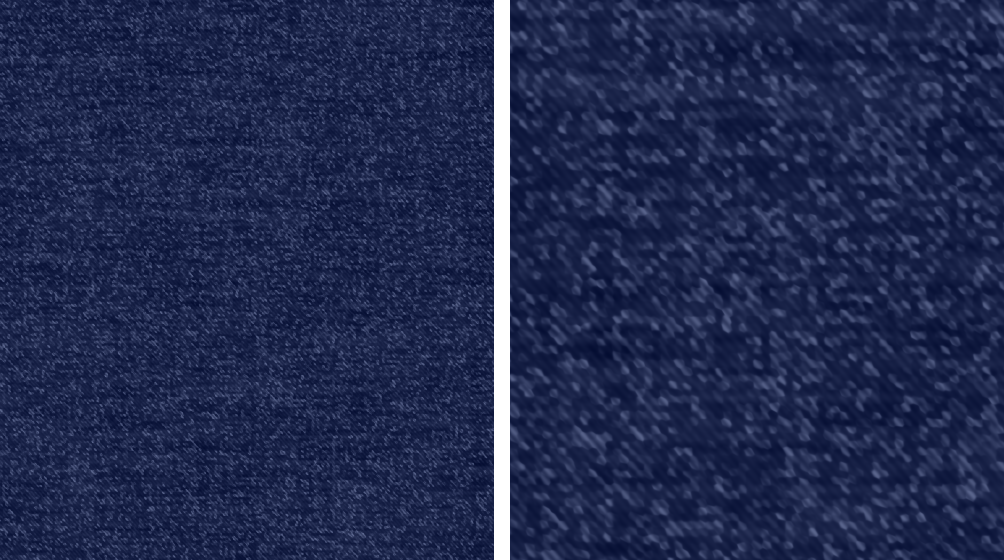
Left: the whole. Right: its middle third, enlarged.
Write a Shadertoy shader that draws this texture.

```glsl
const vec3 INDIGO = vec3(0.119, 0.157, 0.303);       // average dyed colour
const vec3 FADE_TINT = vec3(0.98, 1.0, 1.03);        // direction from dark to worn yarn
const vec2 STITCHES = vec2(214.0, 230.0);            // stitches per canvas height
const vec2 TWILL_RIBS = vec2(150.0, 132.0);          // ribs across and up the canvas
const float STITCH_LEAN = 0.6;                       // stretch of a stitch along the rib
const float JITTER = 0.55;
const float STITCH_SHARPNESS = 7.0;
const float STITCH_CONTRAST = 0.205;
const float MEAN_STITCH = 0.25;                      // average of a cubed random value
const float RIB_FLECKS = 0.3;                        // how far flecks keep to the ribs
const float TWILL_CONTRAST = 0.025;
const vec2 WEFT_THIN = vec2(14.0, 200.0);
const vec2 WEFT_WIDE = vec2(5.0, 75.0);
const vec2 WARP_STREAK = vec2(110.0, 6.0);
const vec2 CLOUD = vec2(8.0, 10.0);
const vec4 STREAK_CONTRAST = vec4(0.06, 0.028, 0.026, 0.02); // thin, wide, warp, cloud
const float EDGE_SHADE = 0.012;
const float TAU = 6.2831853;

vec3 hash3(vec2 cell) {
    vec3 h = fract(cell.xyx * vec3(0.1031, 0.1030, 0.0973));
    h += dot(h, h.yxz + 33.33);
    return fract((h.xxy + h.yzz) * h.zyx);
}

// Smooth value noise centred on zero
float softNoise(vec2 p) {
    vec2 cell = floor(p);
    vec2 f = fract(p);
    f = f * f * (3.0 - 2.0 * f);
    float low = mix(hash3(cell).x, hash3(cell + vec2(1, 0)).x, f.x);
    float high = mix(hash3(cell + vec2(0, 1)).x, hash3(cell + vec2(1, 1)).x, f.x);
    return mix(low, high, f.y) - 0.5;
}

// Cellular blend of jittered stitches, mostly dark with a few pale flecks
float stitchGrain(vec2 p) {
    vec2 home = floor(p);
    float total = 0.0;
    float weightSum = 0.0;
    for (int y = -1; y <= 1; y++) {
        for (int x = -1; x <= 1; x++) {
            vec2 cell = home + vec2(x, y);
            vec3 h = hash3(cell + 300.0);
            vec2 offset = cell + 0.5 + JITTER * (h.xy - 0.5) - p;
            float distanceSq = dot(offset, offset) + STITCH_LEAN * offset.x * offset.y;
            float weight = exp(-STITCH_SHARPNESS * distanceSq);
            total += weight * h.z * h.z * h.z;
            weightSum += weight;
        }
    }
    return total / weightSum - MEAN_STITCH;
}

void mainImage(out vec4 fragColor, in vec2 fragCoord) {
    vec2 p = fragCoord / iResolution.y;

    // Fine stitches crossed by twill ribs that fall to the right
    float rib = -cos(TAU * dot(p, TWILL_RIBS));
    float tone = STITCH_CONTRAST * stitchGrain(p * STITCHES) * (1.0 + RIB_FLECKS * rib);
    tone += TWILL_CONTRAST * rib;

    // Uneven yarns and broad wear
    vec4 streaks = vec4(softNoise(p * WEFT_THIN + 11.0),
                        softNoise(p * WEFT_WIDE + 47.0),
                        softNoise(p * WARP_STREAK + 83.0),
                        softNoise(p * CLOUD + 129.0));
    tone += dot(streaks, STREAK_CONTRAST);

    // Slight shade along the right edge
    tone -= EDGE_SHADE * smoothstep(0.9, 1.0, fragCoord.x / iResolution.x);

    fragColor = vec4(clamp(INDIGO + FADE_TINT * tone, 0.0, 1.0), 1.0);
}
```
